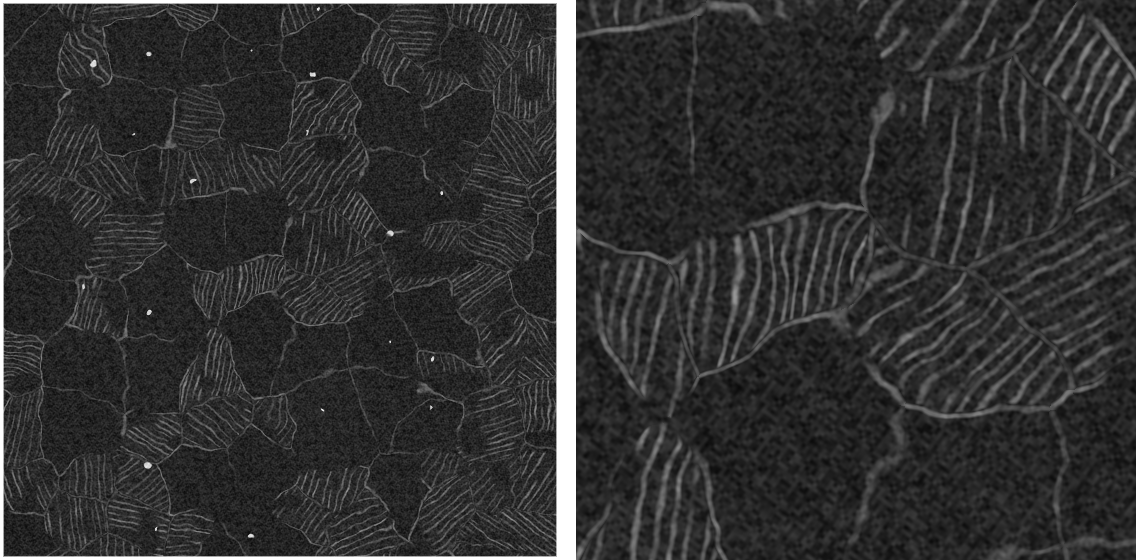
Left, the full canvas; right, a detail of the centre.
A Shadertoy shader for this texture:

```glsl
// Micrograph of a lamellar metal: smooth dark grains among striped colonies.
// A weighted Voronoi gives the grains, bent stripes fill the colonies, and
// thin bright films, sparse inclusions, speckle and a white frame finish it.

const float GRAINS = 9.6;           // grains across the canvas
const float COLONY_SHARE = 0.67;    // chance that a grain is striped
const float GRAIN_SWELL = 0.2;      // how far smooth grains push outwards
const float STRIPE_MIN = 0.0092;    // stripe spacing range
const float STRIPE_MAX = 0.0150;
const float STRIPE_HALF = 0.0011;   // half widths of the bright lines
const float FILM_HALF = 0.0013;
const float LINE_SOFT = 0.0018;
const float FRAME_WIDTH = 0.0065;
const float DARK_TONE = 0.142;
const float COLONY_TONE = 0.160;
const float STRIPE_GAIN = 0.25;
const float FILM_GAIN = 0.27;
const float SPECKLE_FINE = 0.13;
const float SPECKLE_COARSE = 0.08;
const float INCLUSION_SHARE = 0.17;
const float PI = 3.14159;

float hash(vec2 p) {
    return fract(sin(dot(p, vec2(127.1, 311.7))) * 43758.5453);
}

vec2 hash2(vec2 p) {
    return vec2(hash(p), hash(p + 37.3));
}

float noise(vec2 p) {
    vec2 i = floor(p), f = fract(p);
    f = f * f * (3.0 - 2.0 * f);
    return mix(mix(hash(i), hash(i + vec2(1, 0)), f.x),
               mix(hash(i + vec2(0, 1)), hash(i + vec2(1, 1)), f.x), f.y);
}

vec2 bend(vec2 p, float freq) {
    return vec2(noise(p * freq), noise(p * freq + 51.7)) - 0.5;
}

// 1 on a soft line of the given half width, 0 away from it
float line(float dist, float halfWidth) {
    float soft = max(LINE_SOFT, 0.8 / iResolution.y);
    return 1.0 - smoothstep(halfWidth - 0.5 * soft, halfWidth + soft, abs(dist));
}

float isColony(vec2 id) {
    return step(hash(id + 11.9), COLONY_SHARE);
}

// Two nearest grains and the distance to their common border
float grainBorder(vec2 p, out vec2 nearId, out vec2 nextId) {
    vec2 g = p * GRAINS, cell = floor(g), nearDir = vec2(0), nextDir = vec2(0);
    float nearD = 9.0, nextD = 9.0;
    for (int y = -2; y <= 2; y++)
    for (int x = -2; x <= 2; x++) {
        vec2 id = cell + vec2(x, y);
        vec2 away = g - id - 0.5 - 0.85 * (hash2(id) - 0.5);
        float d = length(away);
        vec2 dir = away / max(d, 0.001);
        d -= GRAIN_SWELL * (1.0 - isColony(id)) * (0.4 + hash(id + 5.1));
        if (d < nearD) {
            nextD = nearD; nextId = nearId; nextDir = nearDir;
            nearD = d; nearId = id; nearDir = dir;
        } else if (d < nextD) {
            nextD = d; nextId = id; nextDir = dir;
        }
    }
    return (nextD - nearD) / max(length(nearDir - nextDir), 0.3) / GRAINS;
}

// Broken, gently bent parallel plates with one direction per colony
float stripes(vec2 p, vec2 id) {
    float angle = PI * hash(id + 3.7);
    float spacing = mix(STRIPE_MIN, STRIPE_MAX, pow(hash(id + 8.3), 1.5));
    float wild = hash(id + 21.4);
    p += bend(p + id, 16.0) * mix(0.006, 0.034, wild * wild);
    p += bend(p, 55.0) * mix(0.003, 0.009, wild * wild);
    p += bend(p, 150.0) * 0.0016;
    vec2 q = vec2(dot(p, vec2(cos(angle), sin(angle))),
                  dot(p, vec2(-sin(angle), cos(angle))));
    float row = floor(q.y / spacing);
    vec2 key = id * 3.1 + row;
    float offset = (fract(q.y / spacing) - 0.5 - 0.36 * (hash(key) - 0.5)) * spacing;
    float broken = smoothstep(0.16, 0.36, noise(vec2(q.x * 26.0, row * 7.3 + id.x)));
    float beads = 0.55 + 0.8 * noise(vec2(q.x * 130.0, row * 5.7));
    return line(offset, STRIPE_HALF) * broken * beads * (0.6 + 0.5 * hash(key + 2.6));
}

// Rare small bright particles, some of them elongated
float inclusions(vec2 p) {
    vec2 g = p * GRAINS, id = floor(g);
    vec2 away = (fract(g) - 0.25 - 0.5 * hash2(id + 71.0)) / GRAINS;
    away += bend(p, 110.0) * 0.007;
    away.x *= mix(0.6, 1.6, hash(id + 15.2));
    float radius = mix(0.002, 0.006, pow(hash(id + 44.0), 2.0));
    float spot = 1.0 - smoothstep(radius - 0.001, radius + 0.0015, length(away));
    return spot * step(hash(id + 63.8), INCLUSION_SHARE);
}

void mainImage(out vec4 fragColor, in vec2 fragCoord) {
    vec2 uv = fragCoord / iResolution.xy;
    vec2 p = uv + bend(uv, 11.0) * 0.04 + bend(uv, 38.0) * 0.014 + bend(uv, 120.0) * 0.003;

    // Grains and colonies
    vec2 id = vec2(0), nextId = vec2(0);
    float border = grainBorder(p, id, nextId);
    float colony = isColony(id), nextColony = isColony(nextId);
    float inside = colony * smoothstep(0.001, 0.005, border);
    float patchy = smoothstep(0.24, 0.36, noise(uv * 19.0 + 9.0));
    float tone = mix(DARK_TONE, COLONY_TONE, inside * patchy);
    tone += 0.02 * (noise(uv * 7.0) - 0.5);

    // Plates, then the films along grain borders
    float contrast = 0.65 + 0.5 * hash(id + 31.0);
    float bright = STRIPE_GAIN * stripes(uv, id) * inside * patchy * contrast;
    float strength = mix(0.55, 0.95, abs(colony - nextColony));
    strength *= smoothstep(0.2, 0.45, noise(uv * 24.0 + 4.0)) * (0.5 + 0.8 * noise(uv * 110.0));
    bright = max(bright, FILM_GAIN * strength * line(border, FILM_HALF));
    tone += bright;

    // Inclusions, speckle and frame
    tone = mix(tone, 0.85, inclusions(uv));
    vec2 turned = mat2(0.8, 0.6, -0.6, 0.8) * uv;
    tone += SPECKLE_FINE * (noise(turned * 410.0 + 700.0) - 0.5);
    tone += SPECKLE_COARSE * (noise(uv * 230.0 + 17.0) - 0.5);
    vec2 toEdge = min(uv, 1.0 - uv);
    float pixel = 1.0 / iResolution.y;
    float frame = 1.0 - smoothstep(-pixel, pixel, min(toEdge.x, toEdge.y) - FRAME_WIDTH);
    fragColor = vec4(vec3(mix(tone, 0.995, frame)), 1.0);
}
```
